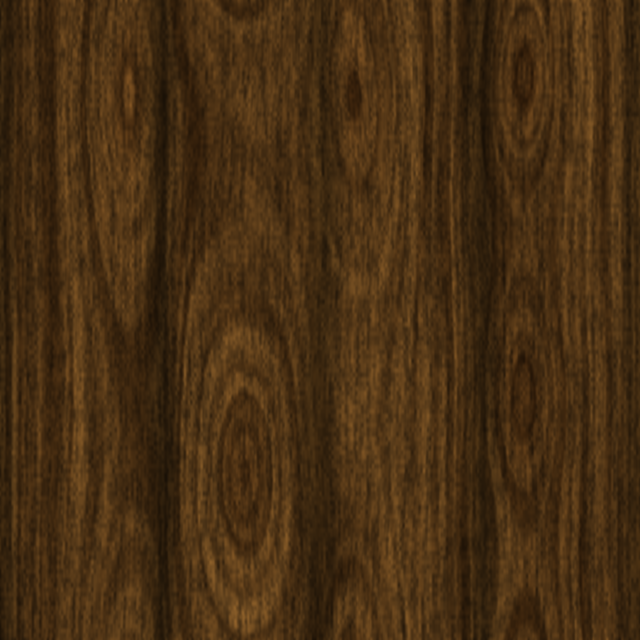
Reproduce this texture procedurally as a Shadertoy shader.

```glsl
// Dark walnut grain: four upright boards blending into each other at shadowed seams.
// Each board has a heart; the growth rings are noise over the distance to it,
// which gives nested ovals and pointed arches that run out into straight grain.

#define BOARDS 4
#define SEAM_WIDTH 0.024
#define SEAM_SHADE 0.36
#define SEAM_BLEND 0.014
#define WANDER 0.004
#define BROAD_RINGS 48.0
#define MEDIUM_RINGS 125.0
#define FINE_RINGS 205.0
#define DARK_WOOD vec3(0.168, 0.098, 0.031)
#define LIGHT_WOOD vec3(0.428, 0.290, 0.127)
#define HEART_TINT vec3(1.0, 0.94, 0.87)
#define SEAM_TINT vec3(0.97, 0.98, 0.93)

const float PI = 3.14159;
const float TAU = 6.28318;

// Per board: heart x, heart y, depth of the cut, ovals along the height
const vec4 HEARTS[BOARDS] = vec4[BOARDS](
    vec4(0.205, 0.85, 0.075, 1.0),
    vec4(0.385, 0.26, 0.115, 1.0),
    vec4(0.553, 0.85, 0.085, 1.0),
    vec4(0.820, 0.38, 0.050, 2.0));

float hash(vec2 p) {
    return fract(sin(dot(p, vec2(127.1, 311.7))) * 43758.5453);
}

float noise(vec2 p) {
    vec2 cell = floor(p);
    vec2 f = fract(p);
    f = f * f * (3.0 - 2.0 * f);
    return mix(mix(hash(cell), hash(cell + vec2(1, 0)), f.x),
               mix(hash(cell + vec2(0, 1)), hash(cell + vec2(1, 1)), f.x), f.y);
}

// Noise centred on zero
float grain(vec2 p) {
    return noise(p) - 0.5;
}

// Shortest signed offset on a unit circle
float wrapOffset(float d) {
    return fract(d + 0.5) - 0.5;
}

// Colour of one board, with its rings around the heart
vec3 boardColor(vec2 p, vec4 heart, float seed) {
    float dx = wrapOffset(p.x - heart.x);
    float depth = heart.z * sin(PI * heart.w * (p.y - heart.y));
    depth *= exp(-pow(dx / 0.18, 2.0));
    float radius = length(vec2(dx, depth));
    radius += 0.004 * grain(vec2(p.x * 14.0, p.y * 5.0) + seed);
    radius += 0.0015 * grain(vec2(p.x * 45.0, p.y * 14.0) + seed);

    // Rings drift along the board and differ on either side of the heart
    float drift = p.y * 1.3 + dx * 6.0 + seed * 17.0;
    float tone = 0.5;
    tone += 0.12 * grain(vec2(radius * BROAD_RINGS + seed, drift * 0.6));
    tone += 0.32 * grain(vec2(radius * MEDIUM_RINGS + seed, drift));
    tone += 0.62 * grain(vec2(radius * FINE_RINGS + seed, drift * 1.7));

    // Reddish core inside a paler halo
    float core = exp(-pow(radius / 0.032, 2.0));
    float halo = exp(-pow((radius - 0.085) / 0.018, 2.0));
    tone += 0.07 * halo - 0.06 * core;
    vec3 wood = mix(DARK_WOOD, LIGHT_WOOD, clamp(tone, 0.0, 1.0));
    return wood * mix(vec3(1.0), HEART_TINT, core * 0.6);
}

void mainImage(out vec4 fragColor, in vec2 fragCoord) {
    vec2 uv = fragCoord / iResolution.xy;

    // Seams and grain sway gently, staying straight at the outer edges
    float sway = sin(TAU * (uv.y + uv.x * 2.0)) + 0.6 * sin(TAU * (2.0 * uv.y - uv.x * 3.0));
    vec2 p = uv + vec2(WANDER * sway * sin(PI * uv.x), 0.0);

    // Boards, crossfaded at their edges
    float count = float(BOARDS);
    float halfBoard = 0.5 / count;
    vec3 color = vec3(0.0);
    for (int i = 0; i < BOARDS; i++) {
        float middle = (float(i) + 0.5) / count;
        float d = abs(wrapOffset(p.x - middle));
        float weight = 1.0 - smoothstep(halfBoard - SEAM_BLEND, halfBoard + SEAM_BLEND, d);
        if (weight > 0.0) color += weight * boardColor(p, HEARTS[i], float(i) * 7.3 + 1.7);
    }

    // Soft blotches, long fibres and short pores
    float surface = 0.04 * grain(vec2(p.x * 9.0, p.y * 3.0));
    surface += 0.30 * grain(vec2(p.x * 165.0, p.y * 3.0));
    surface += 0.38 * grain(vec2(p.x * 250.0, p.y * 34.0));
    surface += 0.36 * grain(vec2(p.x * 256.0, p.y * 140.0));
    color *= 1.0 + surface;

    // Streaked shadow along each seam
    float seamOffset = wrapOffset(p.x * count) / count;
    float shadow = exp(-pow(seamOffset / SEAM_WIDTH, 2.0));
    float streak = 0.35 + 1.3 * noise(vec2(p.x * 105.0, p.y * 1.2));
    color *= 1.0 - SEAM_SHADE * shadow * streak;
    color *= mix(vec3(1.0), SEAM_TINT, shadow);

    fragColor = vec4(clamp(color, 0.0, 1.0), 1.0);
}
```
